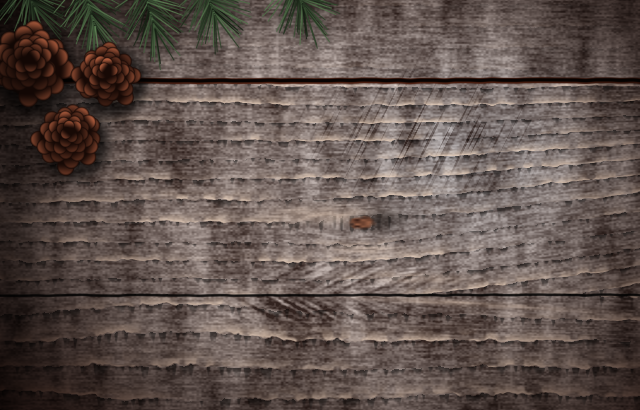
This texture is drawn by a Shadertoy shader. Its source:

```glsl
// Three weathered planks with brushed, peeling paint, a knot and a warm vignette,
// with pine sprigs and cones in the upper left. Wood is layered value noise
// along a bent grain; needles and cone scales are painted in loops.

float hash(vec2 p) {
  vec3 q = fract(vec3(p.xyx) * 0.1031);
  q += dot(q, q.yzx + 33.33);
  return fract((q.x + q.y) * q.z);
}

float noise(vec2 p) {
  vec2 i = floor(p), f = fract(p);
  f = f * f * (3.0 - 2.0 * f);
  return mix(mix(hash(i), hash(i + vec2(1, 0)), f.x),
             mix(hash(i + vec2(0, 1)), hash(i + vec2(1, 1)), f.x), f.y);
}

float fbm(vec2 p) {
  return 0.55 * noise(p) + 0.3 * noise(p * 2.1 + 7.0) + 0.15 * noise(p * 4.3 + 19.0);
}

float blob(vec2 p, float x, float y, float w, float h) {
  vec2 q = (p - vec2(x, y)) / vec2(w, h);
  return exp(-dot(q, q));
}

vec3 wood(vec2 p) {
  float top = step(0.803, p.y), bottom = step(p.y, 0.28);
  vec2 knot = vec2(0.884, 0.457);

  // Grain height, bent at the right and parted around the knot
  float right = max(p.x - 0.85, 0.0);
  float v = p.y - (1.0 - top - bottom) * 0.13 * pow(right, 1.5) * smoothstep(0.85, 0.5, p.y);
  v += bottom * 0.05 * right * smoothstep(0.14, 0.25, p.y);
  v -= 0.018 * blob(p, knot.x, knot.y, 0.13, 0.06) * clamp((p.y - knot.y) * 60.0, -1.0, 1.0);
  float phase = v * mix(21.5, 14.0, bottom) + 0.5 * bottom;
  phase += 0.5 * (noise(vec2(p.x * 2.5, v * 5.0)) - 0.5);
  phase += 0.25 * (fbm(vec2(p.x * 40.0, v * 25.0)) - 0.5);
  float f = fract(phase), id = floor(phase);

  // Vertical paint bands, fine fibres and specks
  float fibre = noise(vec2(p.x * 30.0, v * 210.0));
  float tone = 0.44 + 0.85 * (fbm(vec2(p.x * 21.0 + 3.0 * top, p.y * 5.0)) - 0.5);
  tone += 0.36 * (fibre - 0.5) + 0.34 * (noise(p * vec2(170, 240)) - 0.5);
  float sheen = blob(p, 1.15, 0.62, 0.33, 0.23);
  tone += 0.2 * sheen + 0.14 * top * blob(p, 0.8, 0.87, 0.5, 0.1);

  // Diagonal saw marks and steep scratches
  float saw = noise(vec2((p.y - mix(0.5, -0.55, bottom) * p.x) * 120.0, p.x * 9.0));
  float sawn = mix(blob(p, 0.88, 0.325, 0.2, 0.04), blob(p, 0.72, 0.245, 0.2, 0.03), bottom);
  tone += 1.1 * sawn * (saw - 0.55);
  float scratch = noise(vec2((p.x - 0.5 * p.y) * 170.0, p.y * 9.0));
  tone -= 0.4 * blob(p, 1.03, 0.67, 0.23, 0.13) * smoothstep(0.66, 0.86, scratch);
  vec3 col = mix(vec3(0.18, 0.125, 0.11), vec3(0.68, 0.63, 0.61), clamp(tone, 0.0, 1.0));
  col *= mix(vec3(1), vec3(0.96, 1.01, 1.05), sheen);

  // Bare, pale ridges with ragged dark undersides
  float worn = smoothstep(0.3, 0.65, noise(vec2(p.x * 4.5 + id * 3.7, id * 7.3)));
  worn *= 0.3 + 0.7 * smoothstep(0.25, 0.6, noise(vec2(p.x * 45.0, v * 60.0)));
  float ridge = smoothstep(0.0, 0.06, f) * exp(-4.5 * f) * (1.0 - 0.8 * top);
  col = mix(col, vec3(0.86, 0.77, 0.69), 0.95 * ridge * worn);
  float drip = noise(vec2(p.x * 120.0, id * 5.0));
  float under = smoothstep(0.94 - 0.4 * drip * drip, 1.0, f) * smoothstep(0.2, 0.7, drip);
  col *= 1.0 - 0.5 * under * (1.0 - 0.75 * top);

  // Pale wood beside the knot and along the lower planks
  float pale = blob(p, 0.79, 0.478, 0.12, 0.022) + 0.8 * blob(p, 0.89, 0.392, 0.09, 0.012)
    + 0.7 * blob(p, 1.04, 0.32, 0.11, 0.012)
    + 0.8 * blob(p, 1.13, 0.262 - 0.06 * (p.x - 1.1), 0.3, 0.008);
  col = mix(col, vec3(0.76, 0.67, 0.6), 0.75 * min(pale, 1.0) * (0.4 + 0.6 * fibre));

  // Knot
  col *= 1.0 - 0.35 * blob(p, 0.934, 0.462, 0.05, 0.025);
  float k = length((p - knot) / vec2(0.033, 0.015)) + 0.5 * (noise(p * 110.0) - 0.5);
  vec3 core = mix(vec3(0.16, 0.08, 0.06), vec3(0.52, 0.33, 0.24), noise(p * vec2(70, 190)));
  col = mix(col, core, smoothstep(1.2, 0.6, k));

  // Gaps between planks
  float y = p.y + 0.003 * (noise(vec2(p.x * 35.0, 2.0)) - 0.5);
  col += 0.12 * blob(vec2(0, y), 0.0, 0.791, 1.0, 0.004);
  col = mix(col, vec3(0.27, 0.11, 0.06), smoothstep(0.009, 0.005, abs(y - 0.803)));
  col *= 1.0 - 0.9 * smoothstep(0.006, 0.002, abs(y - 0.804));
  return col * (1.0 - 0.85 * smoothstep(0.005, 0.001, abs(y - 0.28)));
}

void sprig(inout vec3 col, vec2 p, vec2 base, vec2 tip, float px) {
  vec2 stem = normalize(tip - base);
  for (int i = 0; i < 50; i++) {
    float t = float(i) / 49.0, h = hash(vec2(float(i), base.x * 91.0));
    float a = (i % 2 == 0 ? 1.0 : -1.0) * mix(1.1, 0.2, t * t) * (0.5 + 0.7 * h);
    vec2 dir = mat2(cos(a), sin(a), -sin(a), cos(a)) * stem, q = p - mix(base, tip, t);
    float len = 0.07 + 0.04 * fract(h * 17.0), along = clamp(dot(q, dir), 0.0, len);
    float d = length(q - dir * along);
    col *= 1.0 - 0.09 * exp(-d * 130.0);
    vec3 green = mix(vec3(0.08, 0.12, 0.07), vec3(0.38, 0.52, 0.34), fract(h * 31.0));
    col = mix(col, green, smoothstep(px, -px, d - 0.0021 + 0.0011 * along / len));
  }
}

void cone(inout vec3 col, vec2 p, float R, float seed, float px) {
  col *= 1.0 - 0.65 * smoothstep(1.35, 0.75, length(p + vec2(-0.012, 0.015)) / R);
  col = mix(col, vec3(0.06, 0.025, 0.015), smoothstep(px, -px, length(p) - R * 0.75));
  if (length(p) > R * 1.4) return;
  // Scales spiral from rim to crown, inner ones on top
  for (int i = 0; i < 40; i++) {
    float h = hash(vec2(float(i), seed)), r = pow(1.0 - float(i) / 40.0, 0.6);
    float a = float(i) * 2.4 + seed + 0.5 * h;
    vec2 dir = vec2(cos(a), sin(a)), q = p - R * (dir * r * (0.68 + 0.2 * h) + vec2(0, 0.22 - 0.22 * r));
    float s = R * mix(0.17, 0.28, r);
    vec2 e = vec2(dot(q, dir), dot(q, vec2(-dir.y, dir.x)) * 1.1) / s;
    float l = length(e), lit = smoothstep(-0.3, 0.9, e.x) * (0.75 + 0.25 * dir.y);
    lit *= (0.35 + 0.9 * h) * smoothstep(1.05, 0.75, l);
    vec3 scale = mix(vec3(0.09, 0.035, 0.02), vec3(0.62, 0.33, 0.22), lit);
    col = mix(col, scale, smoothstep(px, -px, (l - 1.0) * s));
  }
}

void mainImage(out vec4 fragColor, in vec2 fragCoord) {
  vec2 p = fragCoord / iResolution.y;
  float px = 0.8 / iResolution.y;
  float edge = smoothstep(0.35, 1.1, length((p - vec2(0.87, 0.54)) * vec2(0.97, 1.2)));
  vec3 col = wood(p) * mix(vec3(1.1), vec3(0.22, 0.14, 0.12), edge);
  if (p.y > 0.8) {
    for (int i = 0; i < 5; i++) {
      float n = float(i), x = 0.05 + 0.147 * n + (i > 3 ? 0.07 : 0.0);
      sprig(col, p, vec2(x, 1.05), vec2(x + 0.035, min(0.925 + 0.02 * pow(n - 1.7, 2.0), 0.98)), px);
    }
  }
  cone(col, p - vec2(0.075, 0.838), 0.098, 1.0, px);
  cone(col, p - vec2(0.262, 0.813), 0.081, 2.7, px);
  cone(col, p - vec2(0.167, 0.665), 0.083, 4.2, px);
  fragColor = vec4(col * mix(0.72, 1.0, smoothstep(0.0, 0.2, p.x)), 1.0);
}
```
